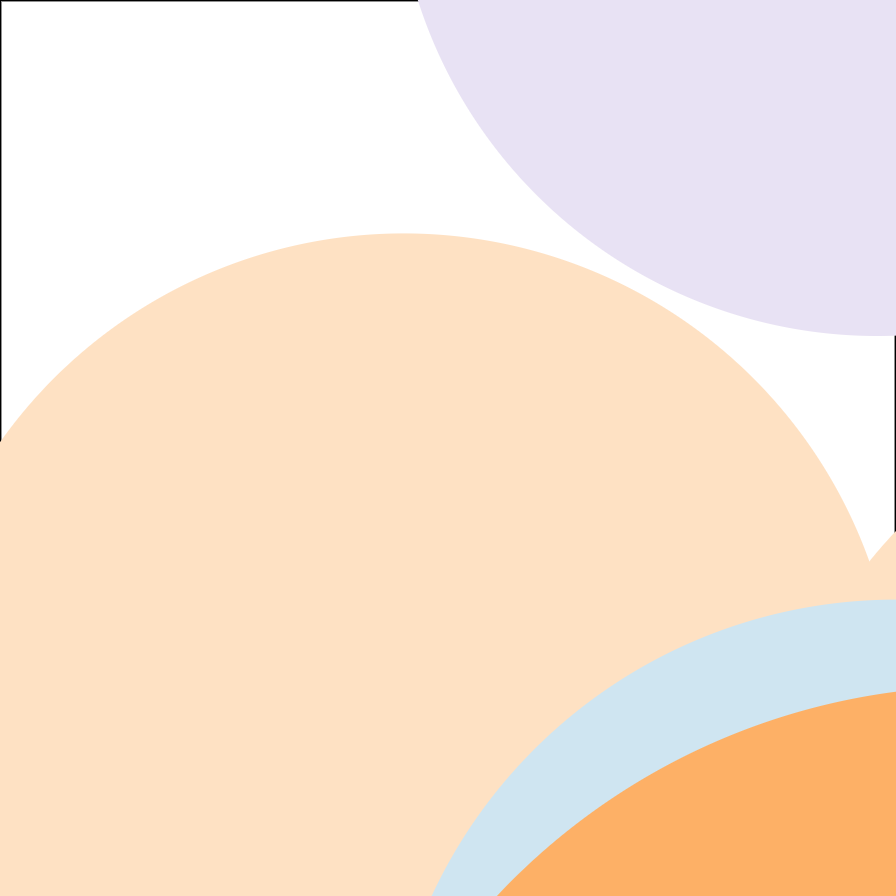
Give the GLSL for this background, as a WebGL 1 fragment shader.

```glsl
precision highp float;

uniform vec2 u_resolution;

const vec3 WHITE = vec3(1.0);
const vec3 BLACK = vec3(0.0);
const vec3 LAVENDER = vec3(0.91, 0.885, 0.955);
const vec3 PEACH = vec3(0.995, 0.882, 0.765);
const vec3 PALE_BLUE = vec3(0.81, 0.898, 0.947);
const vec3 ORANGE = vec3(0.992, 0.692, 0.4);

const float FRAME_WIDTH = 0.0016;

// Coverage of a signed distance, smoothed over one pixel
float coverage(float dist, float pixel) {
    return clamp(0.5 - dist / pixel, 0.0, 1.0);
}

vec3 paintDisc(vec3 base, vec3 color, vec2 p, vec2 center, float radius, float pixel) {
    return mix(base, color, coverage(length(p - center) - radius, pixel));
}

vec3 paintFrame(vec3 base, vec3 color, vec2 p, float width, float pixel) {
    vec2 inset = min(p, 1.0 - p);
    return mix(base, color, coverage(min(inset.x, inset.y) - width, pixel));
}

void main() {
    vec2 p = gl_FragCoord.xy / u_resolution;
    float pixel = 1.0 / min(u_resolution.x, u_resolution.y);

    // White ground with a hairline frame
    vec3 color = paintFrame(WHITE, BLACK, p, FRAME_WIDTH, pixel);

    // Upper disc
    color = paintDisc(color, LAVENDER, p, vec2(0.979, 1.163), 0.538, pixel);

    // Pair of broad hills
    color = paintDisc(color, PEACH, p, vec2(0.4505, 0.1875), 0.552, pixel);
    color = paintDisc(color, PEACH, p, vec2(1.4, 0.027), 0.552, pixel);

    // Lower corner arcs
    color = paintDisc(color, PALE_BLUE, p, vec2(1.0, -0.2406), 0.5714, pixel);
    color = paintDisc(color, ORANGE, p, vec2(1.0956, -0.508), 0.7422, pixel);

    gl_FragColor = vec4(color, 1.0);
}
```
